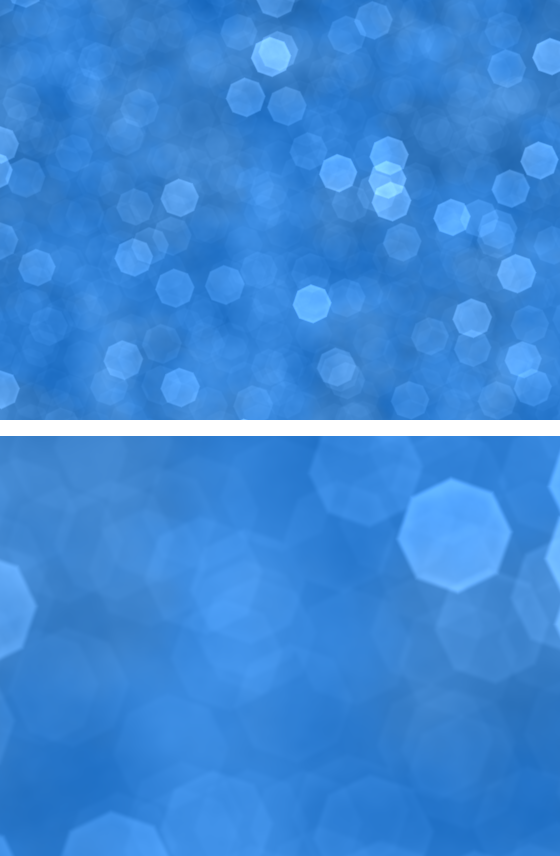
Top: the whole. Bottom: its middle third, enlarged.
Reproduce this background procedurally as a Shadertoy shader.

```glsl
// Soft blue bokeh: translucent octagonal light spots over a cloudy blue backdrop.
#define LAYERS 5
#define CELL 0.13            // spacing of spots, in canvas heights
#define APOTHEM 0.0425       // centre-to-side distance of a spot
#define EDGE 0.0027          // half width of the soft outline
#define TILT 0.06            // rotation of the octagons
#define FAINT 0.016          // glow of the weakest spots
#define BRIGHT 0.24          // extra glow of the strongest spots
#define RARITY 13.0          // higher values give fewer bright spots
#define CLOUD_CONTRAST 0.19
#define GREY_BLUE vec3(0.206, 0.479, 0.764)
#define PURE_BLUE vec3(0.172, 0.487, 0.822)
#define GLOW_TINT vec3(0.86, 0.91, 1.0)

const float SECTOR = 0.785398;

vec3 hash3(vec3 p) {
    p = fract(p * vec3(0.1031, 0.1030, 0.0973));
    p += dot(p, p.yxz + 33.33);
    return fract((p.xxy + p.yzz) * p.zyx);
}

float valueNoise(vec2 p, float seed) {
    vec2 i = floor(p), f = fract(p);
    f = f * f * f * (f * (f * 6.0 - 15.0) + 10.0);
    float a = hash3(vec3(i, seed)).x;
    float b = hash3(vec3(i + vec2(1, 0), seed)).x;
    float c = hash3(vec3(i + vec2(0, 1), seed)).x;
    float d = hash3(vec3(i + vec2(1, 1), seed)).x;
    return mix(mix(a, b, f.x), mix(c, d, f.x), f.y);
}

float clouds(vec2 p, float seed) {
    const mat2 turn = mat2(1.6, 1.2, -1.2, 1.6);
    float sum = 0.0, weight = 0.5;
    for (int i = 0; i < 5; i++) {
        sum += weight * valueNoise(p, seed + float(i));
        p = turn * p + 7.3;
        weight *= 0.5;
    }
    return sum / 0.96875;
}

// Signed distance to the sides of an octagon
float octagon(vec2 p, float apothem) {
    float a = mod(atan(p.y, p.x) - TILT, SECTOR) - 0.5 * SECTOR;
    return length(p) * cos(a) - apothem;
}

// Translucent disc with a slightly brighter rim
float spot(vec2 p, float apothem) {
    float d = octagon(p, apothem);
    float fill = 1.0 - smoothstep(-EDGE, EDGE, d);
    float rim = smoothstep(-4.0 * EDGE, -0.5 * EDGE, d);
    float slope = 0.08 * dot(p, vec2(-0.5, 0.8)) / apothem;
    return fill * (0.9 + slope + 0.25 * rim);
}

float spotGlow(vec2 p) {
    float glow = 0.0;
    for (int layer = 0; layer < LAYERS; layer++) {
        float seed = float(layer) * 17.0 + 3.0;
        vec2 q = p / CELL + vec2(0.37, 0.61) * float(layer) + 20.0;
        vec2 cell = floor(q);
        for (int y = -1; y <= 1; y++)
        for (int x = -1; x <= 1; x++) {
            vec2 id = cell + vec2(x, y);
            vec2 centre = id + hash3(vec3(id, seed)).xy;
            vec3 r = hash3(vec3(id, seed + 8.0));
            float strength = FAINT + BRIGHT * pow(r.x, RARITY);
            glow += strength * spot((q - centre) * CELL, APOTHEM * mix(0.96, 1.04, r.y));
        }
    }
    return glow / (1.0 + 0.6 * glow);   // overlaps saturate gently
}

void mainImage(out vec4 fragColor, in vec2 fragCoord) {
    vec2 p = fragCoord / iResolution.y;

    // Cloudy backdrop: hue and brightness drift separately
    float hue = smoothstep(0.3, 0.7, clouds(p * 6.0 + 11.0, 40.0));
    vec3 col = mix(GREY_BLUE, PURE_BLUE, hue);
    col += CLOUD_CONTRAST * (clouds(p * 8.0 + 3.0, 60.0) - 0.5);
    col -= 0.025 * smoothstep(0.85, 1.0, p.y);

    // Light spots with a faint mottled texture
    float mottle = mix(0.85, 1.15, clouds(p * 35.0, 80.0));
    col += GLOW_TINT * spotGlow(p) * mottle;

    fragColor = vec4(clamp(col, 0.0, 1.0), 1.0);
}
```
